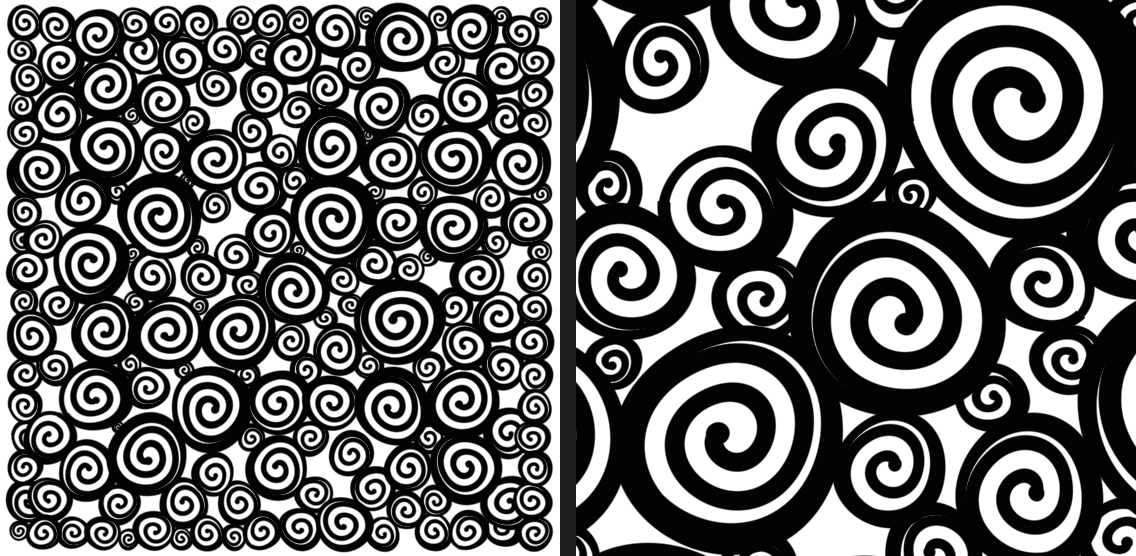
Left: the whole. Right: its middle third, enlarged.
Write a WebGL 2 fragment shader that draws this pattern.

```glsl
#version 300 es
precision highp float;
// Hand-inked black and white spirals of many sizes, packed tightly on a white sheet.
#define GRID 9.0       // large curls per side
#define JITTER 0.56    // scatter of the curl centres
#define SMALLEST 0.27  // wanted radius range, in grid cells
#define LARGEST 0.86
#define MARGIN 0.12    // white border, in grid cells
#define RING 0.095     // half width of outlines, relative to radius
#define STROKE 0.075   // half width of inner spirals
#define WOBBLE 0.035   // unevenness of the drawn circles
#define INK vec3(0.01)
#define PAPER vec3(1.0)

uniform vec2 u_resolution;
out vec4 fragColor;

const float TAU = 6.2831853;
const int SIDE = 9;
vec3 site[SIDE * SIDE];  // centre and radius; every pass shrinks the block by one ring

float rand(vec2 p) {
  return fract(sin(dot(p, vec2(127.1, 311.7))) * 43758.5453);
}

float borderRoom(vec2 p) {
  vec2 room = min(p, GRID - p);
  return min(room.x, room.y) - MARGIN;
}

vec3 wantedSite(vec2 cell) {
  bool outside = any(lessThan(cell, vec2(0.0))) || any(greaterThan(cell, vec2(GRID - 0.5)));
  if (outside) return vec3(cell, 0.0);
  vec2 scatter = vec2(rand(cell + 3.1), rand(cell + 17.7)) - 0.5;
  return vec3(cell + 0.5 + JITTER * scatter, mix(SMALLEST, LARGEST, rand(cell + 41.3)));
}

// Pushes overlapping neighbours apart, or (last pass) fits the radii between them.
void settle(int size, bool fitRadii) {
  for (int y = 0; y < size - 2; y++)
  for (int x = 0; x < size - 2; x++) {
    vec3 self = site[(y + 1) * SIDE + x + 1];
    vec2 push = vec2(0.0);
    float radius = min(self.z * 1.15, borderRoom(self.xy));
    for (int j = 0; j < 3; j++)
    for (int i = 0; i < 3; i++) {
      vec3 other = site[(y + j) * SIDE + x + i];
      if ((i == 1 && j == 1) || self.z <= 0.0 || other.z <= 0.0) continue;
      vec2 away = self.xy - other.xy;
      float dist = length(away) + 1e-4;
      float sum = self.z + other.z;
      push += away / dist * max(sum - dist, 0.0) * 0.6 * other.z / sum;
      radius = min(radius, dist * self.z / sum);
    }
    if (self.z > 0.0) {
      if (fitRadii) self.z = radius;
      else self.xy = clamp(self.xy + clamp(push, -0.16, 0.16), MARGIN + 0.25, GRID - MARGIN - 0.25);
    }
    site[y * SIDE + x] = self;
  }
}

// Free distance at p among the four sites round a grid corner, and the way out.
float clearance(vec2 p, int i, int j, out vec2 away) {
  float room = borderRoom(p);
  vec2 fromMiddle = p - 0.5 * GRID;
  away = abs(fromMiddle.x) > abs(fromMiddle.y) ? vec2(-sign(fromMiddle.x), 0.0) : vec2(0.0, -sign(fromMiddle.y));
  for (int n = 0; n < 4; n++) {
    vec3 s = site[(j + n / 2) * SIDE + i + n % 2];
    float gap = length(p - s.xy) - s.z;
    if (s.z > 0.0 && gap < room) {
      room = gap;
      away = (p - s.xy) / (length(p - s.xy) + 1e-4);
    }
  }
  return room;
}

// Paints one white disc with an uneven outline and a spiral winding inward.
void paintCurl(inout float ink, vec2 q, float radius, vec2 id, float pixel) {
  if (radius < 0.07 || length(q) > radius * 1.4) return;
  float spin = rand(id + 5.3), lean = rand(id + 9.1);
  if (rand(id + 23.9) < 0.5) q.x = -q.x;
  float angle = atan(q.y, q.x);
  float uneven = 1.0 + WOBBLE * (sin(2.0 * angle + TAU * lean) + 0.7 * sin(3.0 * angle + TAU * spin));
  vec2 unit = q / (radius * uneven);
  float rho = length(unit), start = 0.98, finish = 0.13;
  float stroke = STROKE + 0.01 / radius;
  float ringWidth = (RING + 0.01 / radius) * (1.0 + 0.35 * sin(angle + TAU * lean));
  float ring = abs(rho - start) - ringWidth;

  float pitch = mix(0.52, 0.33, smoothstep(0.15, 0.75, radius));
  float turn = fract(angle / TAU + spin);
  float depth = (start - rho) / pitch - turn;
  float turns = (start - finish) / pitch;
  float winding = clamp(round(depth), 0.0, floor(turns - turn));
  float line = abs(depth - winding) * pitch - stroke;
  float endAngle = (turns - spin) * TAU;
  float tip = length(unit - finish * vec2(cos(endAngle), sin(endAngle))) - stroke * 1.2;

  float shape = min(ring, min(line, tip)) * radius;
  ink *= smoothstep(-pixel, pixel, (rho - start) * radius);
  ink = mix(ink, 1.0, 1.0 - smoothstep(-pixel, pixel, shape));
}

void main() {
  float pixel = GRID / min(u_resolution.x, u_resolution.y);
  vec2 p = (gl_FragCoord.xy - 0.5 * u_resolution) * pixel + 0.5 * GRID;
  vec2 home = clamp(floor(p), 0.0, GRID - 1.0);
  for (int n = 0; n < SIDE * SIDE; n++)
    site[n] = wantedSite(home + vec2(n % SIDE, n / SIDE) - 4.0);
  settle(9, false);
  settle(7, false);
  settle(5, true);

  float ink = 0.0;
  // Small curls drift into the gaps at the grid corners.
  for (int n = 0; n < 4; n++) {
    int i = n % 2, j = n / 2;
    vec2 corner = home + vec2(i, j), away;
    vec2 centre = clamp(corner, MARGIN + 0.15, GRID - MARGIN - 0.15);
    float pace = 0.12;
    for (int k = 0; k < 12; k++) {
      clearance(centre, i, j, away);
      centre = clamp(centre + away * pace, corner - 0.45, corner + 0.45);
      pace *= 0.82;
    }
    float room = min(clearance(centre, i, j, away), 0.42);
    paintCurl(ink, p - centre, room * 1.04, corner + 0.37, pixel);
  }
  // Large curls lie on top.
  for (int n = 0; n < 9; n++) {
    vec2 offset = vec2(n % 3, n / 3);
    vec3 s = site[(n / 3) * SIDE + n % 3];
    paintCurl(ink, p - s.xy, s.z * 1.03, home + offset - 1.0, pixel);
  }
  fragColor = vec4(mix(PAPER, INK, ink), 1.0);
}
```
